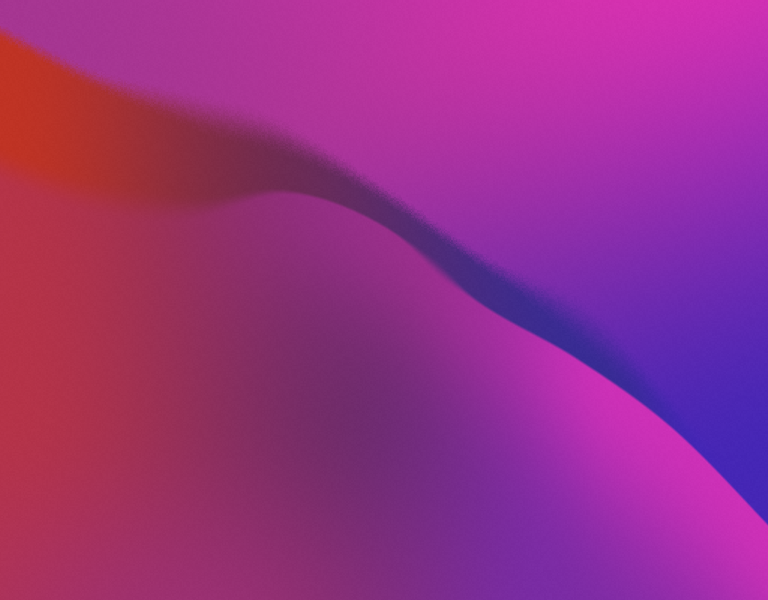
Write a Shadertoy shader that draws this background.

```glsl
const vec3 PINK = vec3(0.86, 0.19, 0.70);
const vec3 MAUVE = vec3(0.65, 0.21, 0.57);
const vec3 BLUE = vec3(0.27, 0.15, 0.71);
const vec3 ORANGE = vec3(0.75, 0.20, 0.14);
const vec3 WINE = vec3(0.45, 0.17, 0.30);
const vec3 NAVY = vec3(0.22, 0.17, 0.58);
const vec3 RED = vec3(0.71, 0.20, 0.28);
const vec3 PLUM = vec3(0.42, 0.17, 0.42);
const vec3 VIOLET = vec3(0.47, 0.17, 0.64);
const vec3 ROSE = vec3(0.62, 0.19, 0.48);
const vec3 ORCHID = vec3(0.72, 0.19, 0.62);
const vec3 MAGENTA = vec3(0.82, 0.19, 0.72);

const float GRAIN_CELLS = 400.0;
const float GRAIN_AMOUNT = 0.012;
const float EDGE_GRAIN = 0.006;

// Evenly spaced heights of the two folds, with one extra knot at each end
const float SEGMENTS = 8.0;
const float UPPER_FOLD[11] = float[11](
    1.02, 0.947, 0.867, 0.815, 0.767, 0.677, 0.567, 0.467, 0.320, 0.130, -0.07);
const float LOWER_FOLD[11] = float[11](
    0.79, 0.725, 0.672, 0.653, 0.680, 0.623, 0.495, 0.403, 0.287, 0.125, -0.05);

float hash(vec2 p) {
    return fract(sin(dot(p, vec2(12.9898, 78.233))) * 43758.5453);
}

float bump(float x, float center, float width) {
    float d = (x - center) / width;
    return exp(-d * d);
}

// Catmull-Rom curve through the fold heights
float foldHeight(float knots[11], float x) {
    float s = clamp(x, 0.0, 1.0) * SEGMENTS;
    int i = int(min(floor(s), SEGMENTS - 1.0));
    float t = s - float(i);
    float a = knots[i], b = knots[i + 1], c = knots[i + 2], d = knots[i + 3];
    return b + 0.5 * t * (c - a + t * (2.0 * a - 5.0 * b + 4.0 * c - d
        + t * (3.0 * (b - c) + d - a)));
}

vec3 skyColor(vec2 uv) {
    float drop = 1.0 - uv.y;
    vec3 color = mix(MAUVE, PINK, smoothstep(0.0, 1.0, uv.x - 0.625 * drop));
    float dusk = smoothstep(-0.167, 0.783, drop + 0.512 * (uv.x - 1.0));
    return mix(color, BLUE, dusk);
}

vec3 ribbonColor(float x) {
    vec3 color = mix(ORANGE, WINE, smoothstep(0.0, 0.38, x));
    color = mix(color, NAVY, smoothstep(0.28, 0.78, x));
    return mix(color, BLUE, smoothstep(0.78, 0.92, x));
}

vec3 hillColor(vec2 uv, float depth) {
    float x = uv.x;
    float drop = 1.0 - uv.y;
    vec3 color = mix(RED, PLUM, smoothstep(0.0, 0.52, x));
    color = mix(color, VIOLET, smoothstep(0.43, 0.78, x + 0.234 * (drop - 0.667)));

    // Rose light from the lower left
    float rose = 0.8 * smoothstep(0.67, 1.07, drop)
        * (1.0 - smoothstep(0.26, 0.73, x)) * smoothstep(-0.26, 0.26, x);
    color = mix(color, ROSE, rose);

    // Glow that hugs the crest and strengthens to the right
    float reach = mix(0.19, 0.265, smoothstep(0.58, 0.9, x));
    float strength = 0.6 * smoothstep(0.16, 0.52, x) + 0.35 * smoothstep(0.62, 0.81, x);
    vec3 glow = mix(ORCHID, MAGENTA, smoothstep(0.5, 0.78, x));
    return mix(color, glow, strength * bump(depth, 0.0, reach));
}

void mainImage(out vec4 fragColor, in vec2 fragCoord) {
    vec2 uv = fragCoord / iResolution.xy;
    float pixel = 1.0 / iResolution.y;
    float aspect = iResolution.x / iResolution.y;
    float grain = hash(floor(uv * vec2(aspect, 1.0) * GRAIN_CELLS)) - 0.5;

    // Signed heights above each fold
    float aboveUpper = uv.y - foldHeight(UPPER_FOLD, uv.x) + grain * EDGE_GRAIN;
    float aboveLower = uv.y - foldHeight(LOWER_FOLD, uv.x);

    // Edge softness varies along the folds
    float upperSoft = 0.014 + 0.022 * bump(uv.x, 0.30, 0.13)
        + 0.030 * bump(uv.x, 0.77, 0.08) + pixel;
    float lowerSoft = 0.002 + 0.030 * (1.0 - smoothstep(0.15, 0.42, uv.x))
        + 0.012 * bump(uv.x, 0.57, 0.03) + pixel;

    // Sky over ribbon, both behind the hill
    vec3 back = mix(ribbonColor(uv.x), skyColor(uv),
        smoothstep(-upperSoft, upperSoft, aboveUpper));
    vec3 color = mix(hillColor(uv, max(-aboveLower, 0.0)), back,
        smoothstep(-lowerSoft, lowerSoft, aboveLower));

    fragColor = vec4(color + grain * GRAIN_AMOUNT, 1.0);
}
```
